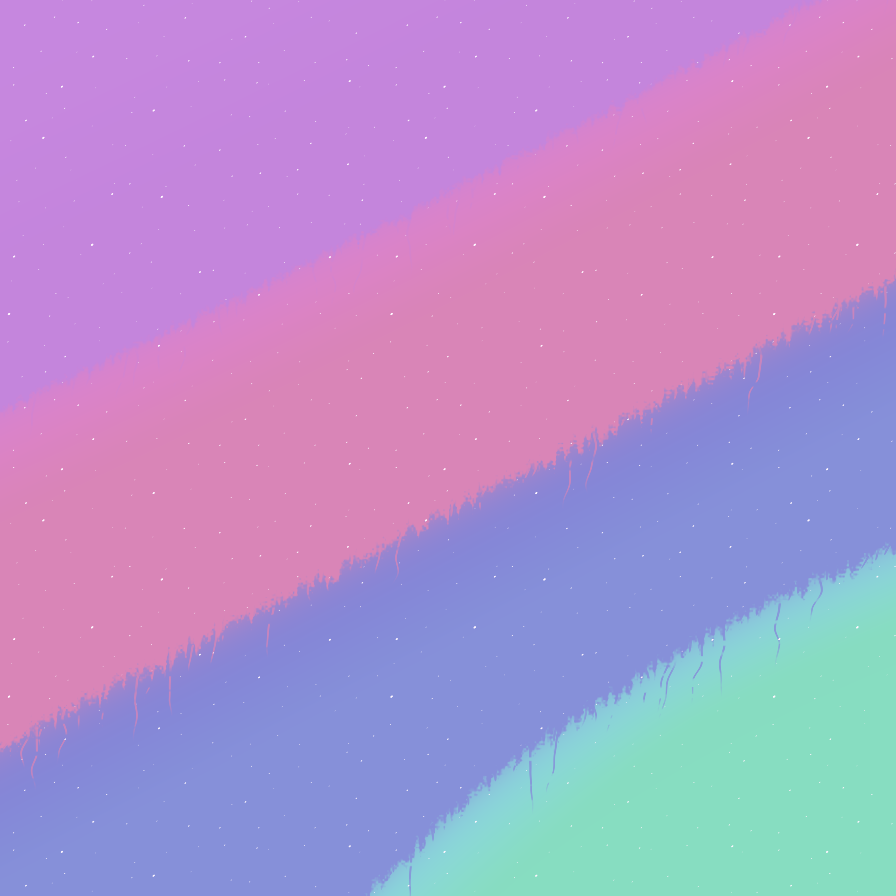
Write a Shadertoy shader that draws this background.

```glsl
// Diagonal pastel paint bands with ragged, dripping edges and a fine scatter of white specks.

const vec3 PURPLE      = vec3(0.768, 0.520, 0.863);
const vec3 PINK_EDGE   = vec3(0.865, 0.510, 0.785);
const vec3 PINK        = vec3(0.850, 0.520, 0.717);
const vec3 BLUE_EDGE   = vec3(0.512, 0.522, 0.845);
const vec3 BLUE        = vec3(0.525, 0.565, 0.850);
const vec3 MINT_EDGE   = vec3(0.545, 0.855, 0.860);
const vec3 MINT        = vec3(0.530, 0.865, 0.755);
const vec3 SPECK_COLOR = vec3(1.0, 0.97, 1.0);

const float EDGE_SOFTNESS  = 0.006;
const float FRINGE_LENGTH  = 0.020;  // short vertical bristles
const float GRAIN_AMOUNT   = 0.014;
const float HAZE_REACH     = 0.022;  // upper paint bleeding downwards
const float DRIP_COLUMNS   = 64.0;
const float DRIP_LENGTH    = 0.075;
const float DRIP_WIDTH     = 0.0012;
const float DRIP_WOBBLE    = 0.009;
const float SPECK_TILE     = 0.427;  // the speck pattern repeats at this size
const float SPECK_CELLS    = 13.0;   // cells along one tile
const float SPECK_RADIUS   = 0.0010;

float hash(vec2 p) {
    return fract(sin(dot(p, vec2(127.1, 311.7))) * 43758.5453);
}

float noise(vec2 p) {
    vec2 i = floor(p), f = fract(p);
    f = f * f * (3.0 - 2.0 * f);
    return mix(mix(hash(i), hash(i + vec2(1, 0)), f.x),
               mix(hash(i + vec2(0, 1)), hash(i + vec2(1, 1)), f.x), f.y);
}

// Heights of the three band edges
float pinkTop(float x) { return 0.540 + 0.47 * x + 0.04 * x * x; }
float blueTop(float x) { return 0.167 + 0.522 * x; }
float mintTop(float x) {
    float t = x - 0.41;
    return 1.05 * t / (1.0 + t);
}

// Thin wavering runs of paint hanging below an edge
float drips(vec2 p, float depth, float seed, float pixel) {
    float total = 0.0;
    float column = floor(p.x * DRIP_COLUMNS);
    for (int i = -1; i <= 1; i++) {
        float id = column + float(i);
        float reach = 0.004 + DRIP_LENGTH * pow(hash(vec2(id, seed)), 4.0);
        float along = depth / reach;
        float x = (id + hash(vec2(id, seed + 5.0))) / DRIP_COLUMNS;
        x += DRIP_WOBBLE * (noise(vec2(p.y * 50.0, id + seed)) - 0.5);
        x -= 0.3 * depth * hash(vec2(id, seed + 9.0));
        float width = DRIP_WIDTH * (1.2 - 0.6 * clamp(along, 0.0, 1.0));
        float line = 1.0 - smoothstep(width - 0.5 * pixel, width + 0.5 * pixel, abs(p.x - x));
        float broken = smoothstep(0.2, 0.45, noise(vec2(id * 3.7, p.y * 170.0)));
        float body = step(-0.01, depth) * (1.0 - smoothstep(0.6, 1.0, along));
        total = max(total, line * body * broken);
    }
    return total;
}

// Lay a lower band beneath the paint already there
vec3 layBand(vec3 above, vec3 band, vec2 p, float depth, float seed,
             float roughness, float dripStrength, float pixel) {
    float bristle = noise(vec2(p.x * 260.0, p.y * 14.0 + seed));
    float fringe = FRINGE_LENGTH * (bristle * bristle - 0.3);
    float grain = GRAIN_AMOUNT * (noise(p * vec2(430.0, 390.0) + seed) - 0.5);
    float cover = smoothstep(-EDGE_SOFTNESS, EDGE_SOFTNESS, depth - roughness * (fringe + grain));
    float haze = 0.38 * exp(-max(depth, 0.0) / HAZE_REACH);
    float run = dripStrength * drips(p, depth, seed, pixel);
    return mix(above, band, cover * (1.0 - haze) * (1.0 - run));
}

// Jittered specks, most of them faint
float specks(vec2 p, float pixel) {
    vec2 grid = p * SPECK_CELLS / SPECK_TILE;
    vec2 id = mod(floor(grid), SPECK_CELLS);
    vec2 center = 0.1 + 0.8 * vec2(hash(id + 3.1), hash(id + 17.7));
    vec2 offset = (fract(grid) - center) * SPECK_TILE / SPECK_CELLS;
    offset.x -= 0.4 * offset.y;
    float strength = hash(id + 41.3);
    float radius = SPECK_RADIUS * (0.55 + 0.75 * pow(strength, 6.0));
    float dotShape = 1.0 - smoothstep(radius - 0.5 * pixel, radius + 0.5 * pixel, length(offset));
    return dotShape * (0.25 + 0.75 * strength);
}

void mainImage(out vec4 fragColor, in vec2 fragCoord) {
    vec2 uv = fragCoord / iResolution.xy;
    float pixel = 1.0 / min(iResolution.x, iResolution.y);

    float pinkDepth = pinkTop(uv.x) - uv.y;
    float blueDepth = blueTop(uv.x) - uv.y;
    float mintDepth = mintTop(uv.x) - uv.y;

    // Each band changes hue away from its upper edge
    vec3 color = PURPLE + 0.010 * smoothstep(-0.1, -0.4, pinkDepth);
    vec3 pink = mix(PINK_EDGE, PINK, smoothstep(0.0, 0.14, pinkDepth));
    vec3 blue = mix(BLUE_EDGE, BLUE, smoothstep(0.02, 0.17, blueDepth));
    float cyanReach = mix(0.15, 0.10, smoothstep(0.45, 0.8, uv.x));
    vec3 mint = mix(MINT_EDGE, MINT, smoothstep(0.0, cyanReach, mintDepth));

    // Paint the bands from top to bottom
    color = layBand(color, pink, uv, pinkDepth, 11.0, 0.65, 0.25, pixel);
    color = layBand(color, blue, uv, blueDepth, 23.0, 1.0, 0.75, pixel);
    color = layBand(color, mint, uv, mintDepth, 37.0, 0.9, 0.85, pixel);

    color = mix(color, SPECK_COLOR, specks(uv, pixel));
    fragColor = vec4(color, 1.0);
}
```
